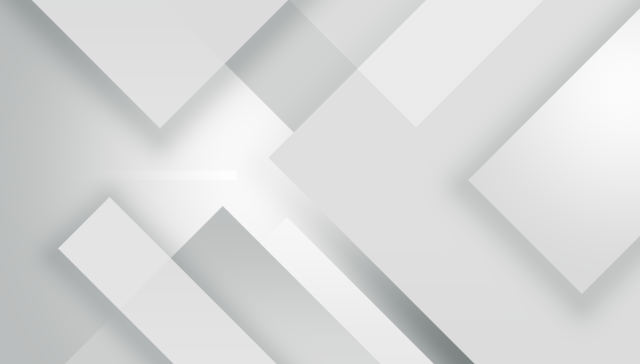
A WebGL 2 fragment shader for this background:

```glsl
#version 300 es
precision highp float;
// Overlapping pale diagonal panels with soft shadows on a glowing grey backdrop.
uniform vec2 u_resolution;
out vec4 outColor;

// Signed distance to a box in diagonal space, scaled back to canvas heights.
float panel(vec2 q, vec2 low, vec2 high) {
  vec2 d = max(low - q, q - high) * 0.7071;
  return min(max(d.x, d.y), 0.0) + length(max(d, 0.0));
}

float cover(float d) {
  float edge = 0.8 / u_resolution.y;
  return 1.0 - smoothstep(-edge, edge, d);
}

float shadow(float d, float width) {
  float t = max(d, 0.0) / width;
  return exp(-t * t);
}

void main() {
  // Canvas heights, y pointing down; q holds the two diagonal axes.
  vec2 p = gl_FragCoord.xy / u_resolution.y;
  p.y = 1.0 - p.y;
  vec2 q = vec2(p.x + p.y, p.x - p.y);
  vec2 drop = vec2(0.02, -0.02);
  const float FAR = 9.0;

  // Backdrop: white glow falling off to grey at the left.
  float glow = length((p - vec2(0.71, 0.46)) * vec2(1.0, 0.85));
  float tone = mix(0.985, 0.745, smoothstep(0.0, 0.78, glow));
  tone = mix(tone, 0.865, smoothstep(0.78, 0.82, q.y));

  // Faint horizontal streak.
  float streak = cover(max(abs(p.y - 0.481) - 0.013, p.x - 0.651));
  tone += 0.018 * streak * smoothstep(0.1, 0.6, p.x);

  // Grey band running behind the upper panels.
  float band = panel(q, vec2(-FAR, 0.443), vec2(1.2, 0.795));
  tone = mix(tone, 0.825 + 0.02 * (q.x - 0.9), cover(band));

  // Upper left panel, with the band faintly showing through.
  vec2 low = vec2(-FAR, 0.087), high = vec2(0.792, FAR);
  tone -= 0.12 * shadow(panel(q - drop, low, high), 0.055);
  float face = 0.885 - 0.02 * smoothstep(0.3, 0.0, p.y) * step(q.y, 0.443);
  face = mix(face, 0.862, cover(band));
  tone = mix(tone, face, cover(panel(q, low, high)));

  // Large central panel; its shadow deepens toward the bottom.
  low = vec2(1.171, 0.304);
  high = vec2(FAR);
  float depth = 0.04 + 0.19 * smoothstep(0.4, 1.0, p.y);
  tone -= depth * shadow(panel(q - drop, low, high), 0.07);
  face = 0.874 - 0.012 * smoothstep(0.6, 1.0, p.y);
  tone = mix(tone, face, cover(panel(q, low, high)));

  // Bright slab at the top.
  float slab = panel(q, vec2(1.171, 0.793), vec2(1.493, FAR));
  tone = mix(tone, 0.922, cover(slab));

  // Right panel, lit from its upper right.
  low = vec2(1.781, 0.791);
  high = vec2(2.406, FAR);
  tone -= 0.1 * shadow(panel(q - 0.8 * drop, low, high), 0.06);
  float light = length(p - vec2(1.72, 0.24));
  face = mix(0.985, 0.855, smoothstep(0.0, 0.55, light));
  tone = mix(tone, face, cover(panel(q, low, high)));

  // White stripe, partly behind the dark panel.
  float stripe = panel(q, vec2(1.384, -0.1), vec2(FAR, 0.192));
  face = mix(0.965, 0.915, smoothstep(0.6, 1.0, p.y));
  tone = mix(tone, face, cover(stripe));

  // Dark panel, fading lighter toward the bottom.
  float dark = panel(q, vec2(1.178, -FAR), vec2(FAR, 0.046));
  face = mix(0.755, 0.85, smoothstep(0.58, 1.0, p.y));
  face = mix(face, 0.81, smoothstep(-0.25, -0.6, q.y));
  tone = mix(tone, face, cover(dark));

  // Lower left panel, slightly translucent over the dark one.
  low = vec2(0.842, -0.523);
  high = vec2(FAR, -0.24);
  tone -= 0.1 * shadow(panel(q - drop, low, high), 0.05);
  face = 0.893 - 0.018 * cover(dark) * smoothstep(1.0, 0.7, p.y);
  tone = mix(tone, face, cover(panel(q, low, high)));

  // Darker greys lean slightly cool.
  vec3 color = vec3(tone);
  color.r -= 0.08 * max(0.87 - tone, 0.0);
  outColor = vec4(color, 1.0);
}
```
